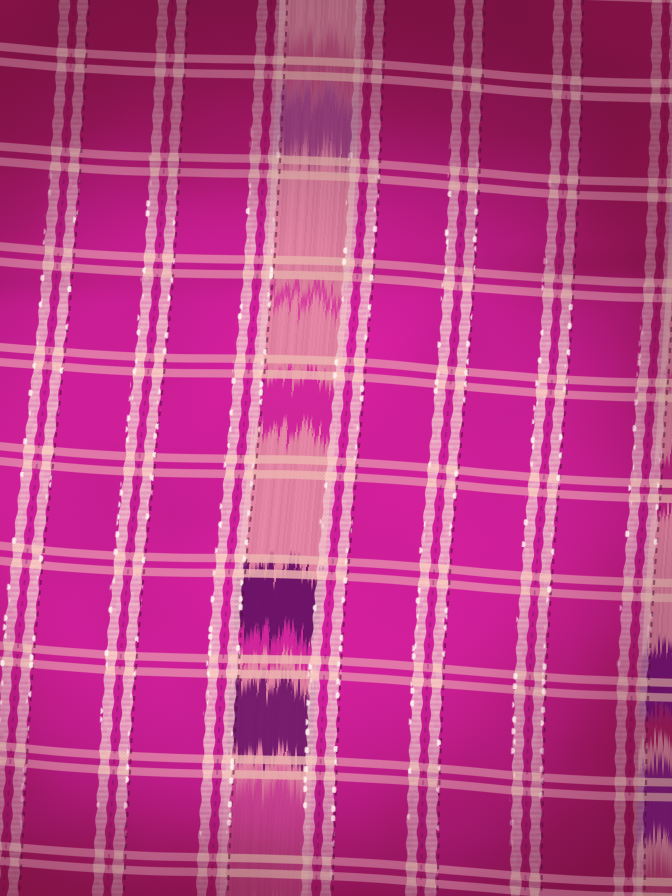
This texture is drawn by a WebGL 1 fragment shader. Its source:

```glsl
precision highp float;
uniform vec2 u_resolution;

const vec3 CRIMSON = vec3(0.50, 0.07, 0.27);
const vec3 MAGENTA = vec3(0.81, 0.12, 0.60);
const vec3 PINK    = vec3(0.88, 0.45, 0.66);
const vec3 CREAM   = vec3(0.94, 0.76, 0.70);
const vec3 SILVER  = vec3(0.90, 0.72, 0.76);
const vec3 BLUSH   = vec3(0.85, 0.49, 0.61);
const vec3 PURPLE  = vec3(0.39, 0.04, 0.39);
const vec3 THREAD  = vec3(0.30, 0.05, 0.20);
const float TAU = 6.2832;

float hash(vec2 p) {
  return fract(sin(dot(p, vec2(127.1, 311.7))) * 43758.5);
}

// Soft-edged bar of half width h around c
float bar(float x, float c, float h, float soft) {
  return 1.0 - smoothstep(h - soft, h + soft, abs(x - c));
}

// Signed distance to the nearest whole number
float nearest(float x) {
  return fract(x + 0.5) - 0.5;
}

// Cellular noise: distance to the nearest point, and its random id
vec2 cellular(vec2 p) {
  vec2 cell = floor(p);
  vec2 best = vec2(9.0, 0.0);
  for (int j = -1; j <= 1; j++) {
    for (int i = -1; i <= 1; i++) {
      vec2 c = cell + vec2(float(i), float(j));
      vec2 point = c + 0.2 + 0.6 * vec2(hash(c), hash(c + 37.0));
      float d = length(p - point);
      if (d < best.x) best = vec2(d, hash(c + 71.0));
    }
  }
  return best;
}

// Layered sines for soft creases
float creases(vec2 p) {
  float sum = 0.0;
  float amp = 0.5;
  for (int i = 0; i < 4; i++) {
    p = mat2(0.8, 0.6, -0.6, 0.8) * p * 1.7 + 1.3;
    sum += amp * sin(p.x + 1.5 * sin(p.y * 0.8));
    amp *= 0.6;
  }
  return sum;
}

// Bright middle fading to dim borders
float lighting(vec2 p, float crease) {
  float d = length((p - vec2(0.40, 0.55)) / vec2(0.76, 0.50));
  float fold = 0.12 * smoothstep(0.03, 0.0, abs(p.y - 0.315 + 0.02 * p.x));
  return clamp(1.0 - smoothstep(0.45, 1.1, d + 0.09 * crease) - fold, 0.0, 1.0);
}

// Resist-dyed panel with ragged thread ends
vec3 ikat(vec3 ground, float u, float t, float light) {
  float coarse = hash(vec2(floor(u * 16.0), 3.0)) - 0.5;
  float fine = hash(vec2(floor(u * 52.0), 8.0)) - 0.5;
  float y = t + 0.018 * coarse + 0.024 * fine;
  float s = 0.009;
  float dyed = bar(y, 0.452, 0.030, s) + bar(y, 0.722, 0.016, s)
             + 0.7 * bar(y, 0.332, 0.008, s) + 0.65 * bar(y, 0.95, 0.075, 0.02)
             + 0.45 * bar(y, 0.075, 0.025, 0.02);
  float dark = bar(y, 0.672, 0.036, s) + 0.85 * bar(y, 0.805, 0.040, s)
             + 0.5 * bar(y, 0.140, 0.035, 0.02);
  vec3 pale = BLUSH * mix(0.78, 1.04, light) + 0.05 * fine;
  vec3 col = mix(pale, ground, min(dyed, 0.93));
  return mix(col, PURPLE, min(dark, 0.92));
}

void main() {
  vec2 p = gl_FragCoord.xy / u_resolution;
  p.y = 1.0 - p.y;
  vec2 square = p * vec2(0.75, 1.0);
  float crease = creases(square * 7.0);
  float light = lighting(p, crease);

  // Warped warp and weft coordinates, one unit per repeat
  float spacing = 0.147 + 0.008 * p.y;
  float anchor = 0.4034 - 0.088 * p.y + 0.007 * sin(TAU * p.y);
  float u = 2.0 + (p.x - anchor + 0.0012 * crease) / spacing;
  float v = (p.y - 0.0605 - 0.04 * p.x - 0.003 * sin(9.0 * p.x)
          + 0.001 * crease) / 0.1115;
  float fu = nearest(u);
  float fv = nearest(v);
  float su = 0.8 / (u_resolution.x * spacing);
  float sv = 0.8 / (u_resolution.y * 0.1115);

  // Silk ground, with a patterned panel in every fourth column
  vec3 col = mix(CRIMSON, MAGENTA, light) * (1.0 + 0.05 * crease);
  float column = mod(u - 2.0, 4.0);
  float panel = bar(column, 0.5, 0.42, su);
  float shift = 0.09 * floor((u - 2.0) / 4.0);
  col = mix(col, ikat(col, u, p.y - shift, light), panel);

  // Paired weft bands
  float weft = bar(abs(fv), 0.075, 0.042, sv);
  vec3 weftColor = mix(PINK, CREAM, 0.25 + 0.55 * panel) * mix(0.80, 1.0, light);
  col = mix(col, weftColor, weft * mix(0.72, 0.85, light));

  // Paired metallic warp stripes, ribbed and worn
  float wobble = 0.008 * sin(p.y * 240.0 + floor(u + 0.5) * 2.0);
  float warp = bar(abs(fu), 0.092, 0.050 + wobble, su);
  float rib = 0.5 + 0.5 * sin(TAU * p.y * 165.0);
  float worn = hash(floor(vec2(u * 24.0, p.y * 165.0)));
  float cover = mix(0.52, 0.92, light) * (0.72 + 0.18 * rib + 0.12 * worn);
  vec3 metal = mix(SILVER, CREAM, 0.6 * weft) * mix(0.80, 1.05, light);
  col = mix(col, metal, warp * min(cover + 0.15 * weft, 1.0));

  // Dashed dark stitches beside each pair
  float dash = smoothstep(-0.2, 0.4, sin(TAU * p.y * 85.0));
  float stitch = bar(fu, 0.158, 0.010, su) + 0.5 * bar(fu, 0.0, 0.009, su);
  col = mix(col, THREAD, 0.55 * stitch * dash);

  // Glints scattered along the stripe edges
  vec2 glint = cellular(square * 95.0);
  float sparkle = (1.0 - smoothstep(0.22, 0.45, glint.x)) * step(0.62, glint.y);
  sparkle *= bar(abs(fu), 0.140, 0.020, 0.012) * smoothstep(0.15, 0.8, light);
  col = mix(col, vec3(1.0, 0.95, 0.93), 0.9 * sparkle);

  // Fine plain weave
  float weave = sin(TAU * u * 30.0) * sin(TAU * v * 30.0);
  gl_FragColor = vec4(col * (1.0 + 0.025 * weave), 1.0);
}
```
